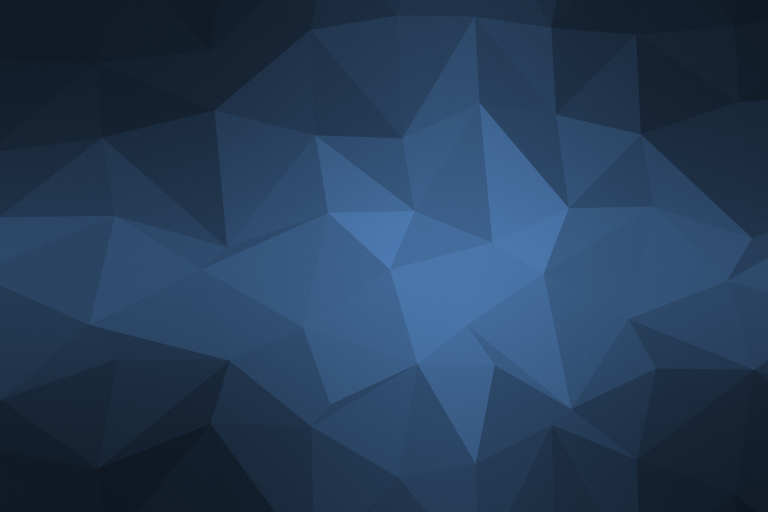
Give the GLSL for this background, as a Shadertoy shader.

```glsl
const vec3 TINT = vec3(0.43, 0.69, 1.0);
const float AMBIENT = 0.13;
const vec2 GLOW_CENTER = vec2(0.88, 0.473);
const vec2 GLOW_RADIUS = vec2(0.352, 0.70);
const float GLOW_POWER = 0.30;
const float BAND_RADIUS = 0.254;
const float BAND_POWER = 0.25;
const float FACET_CONTRAST = 0.13;
const float FACET_GRADIENT = 0.35;
const float GRAIN = 0.016;
const float GRAIN_CELLS = 512.0;
const float COLUMN_WIDTH = 0.1875;
const float ROW_TILT = 0.003;
const int ROWS = 8;

// Each ridge of the mesh, top to bottom: height, amplitude, frequency, phase
const vec4 RIDGES[ROWS] = vec4[ROWS](
    vec4(1.137, 0.0, 0.0, 0.0),
    vec4(0.937, -0.033, 1.0, 1.0),
    vec4(0.758, -0.039, 1.9, 3.6),
    vec4(0.566, -0.043, 2.094, 2.0),
    vec4(0.418, -0.057, 2.95, 3.0),
    vec4(0.262, -0.055, 2.094, 3.0),
    vec4(0.121, -0.062, 1.75, 4.3),
    vec4(-0.113, 0.0, 0.0, 0.0));

float cross2(vec2 a, vec2 b) {
    return a.x * b.y - a.y * b.x;
}

float hash(vec2 cell) {
    vec3 q = fract(vec3(cell.xyx) * 0.1031);
    q += dot(q, q.yzx + 33.33);
    return fract((q.x + q.y) * q.z);
}

// Mesh corner, moved off the grid by waves
vec2 meshVertex(int column, int row) {
    float i = float(column);
    float j = float(row);
    vec4 ridge = RIDGES[row];
    float sway = 0.058 * sin(0.7 * (i - 0.6)) + 0.029 * cos(2.5 * (j - 5.2));
    float wave = ridge.y * cos(ridge.z * (i - ridge.w));
    float tilt = ROW_TILT * (j - 4.0) * (i - 4.0);
    return vec2(i * COLUMN_WIDTH + sway, ridge.x + wave - tilt);
}

float edgeDistance(vec2 p, vec2 a, vec2 b) {
    return cross2(b - a, p - a) / length(b - a);
}

// Positive inside the triangle, for either winding
float triangleDistance(vec2 p, vec2 a, vec2 b, vec2 c) {
    float winding = sign(cross2(b - a, c - a));
    vec3 d = vec3(edgeDistance(p, a, b), edgeDistance(p, b, c), edgeDistance(p, c, a));
    d *= winding;
    return min(d.x, min(d.y, d.z));
}

// Wide horizontal band plus a tall central glow
float lightAt(vec2 p) {
    vec2 offset = p - GLOW_CENTER;
    vec2 glow = offset / GLOW_RADIUS;
    float band = offset.y / BAND_RADIUS;
    return AMBIENT + BAND_POWER * exp(-band * band) + GLOW_POWER * exp(-dot(glow, glow));
}

// Returns weighted light and its coverage
vec2 shadeFacet(vec2 p, vec2 a, vec2 b, vec2 c, float pixel) {
    float coverage = smoothstep(-0.7 * pixel, 0.7 * pixel, triangleDistance(p, a, b, c));
    vec2 center = (a + b + c) / 3.0;
    float tone = 0.6 * sin(dot(center, vec2(37.0, 23.0)))
               + 0.4 * sin(dot(center, vec2(-19.0, 51.0)) + 1.0);
    float light = lightAt(mix(center, p, FACET_GRADIENT));
    return coverage * vec2(light * (1.0 + FACET_CONTRAST * tone), 1.0);
}

void mainImage(out vec4 fragColor, in vec2 fragCoord) {
    float pixel = 1.0 / iResolution.y;
    vec2 p = fragCoord * pixel;
    int nearest = int(floor(p.x / COLUMN_WIDTH));

    // Split each nearby cell into two facets, alternating the diagonal
    vec2 total = vec2(0.0);
    for (int row = 0; row < ROWS - 1; row++) {
        for (int k = -1; k <= 1; k++) {
            int column = nearest + k;
            vec2 tl = meshVertex(column, row);
            vec2 tr = meshVertex(column + 1, row);
            vec2 bl = meshVertex(column, row + 1);
            vec2 br = meshVertex(column + 1, row + 1);
            bool rising = ((column & 1) == 0) != (row >= 5);
            if (rising) {
                total += shadeFacet(p, tl, tr, bl, pixel);
                total += shadeFacet(p, tr, br, bl, pixel);
            } else {
                total += shadeFacet(p, tl, tr, br, pixel);
                total += shadeFacet(p, tl, br, bl, pixel);
            }
        }
    }
    float light = total.y > 0.001 ? total.x / total.y : lightAt(p);

    // Fine surface grain
    light += GRAIN * (hash(floor(p * GRAIN_CELLS)) - 0.5);
    fragColor = vec4(TINT * light, 1.0);
}
```
